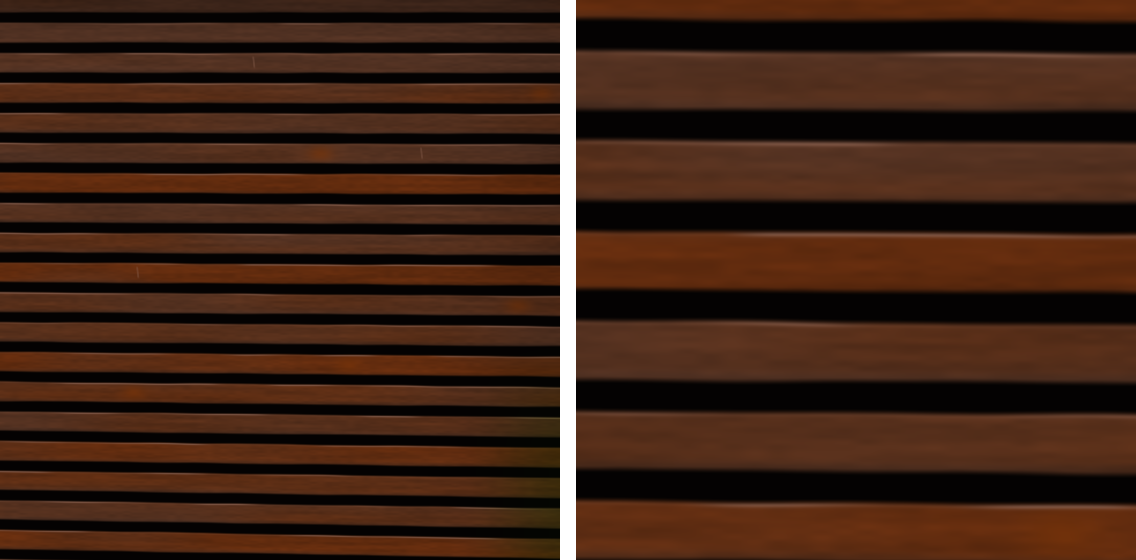
Left, the full canvas; right, a detail of the centre.
This texture is drawn by a WebGL 1 fragment shader. Its source:

```glsl
precision highp float;
// Stained timber slats with dark gaps, seen almost square on.
// A slightly fanned row coordinate gives each slat its index and profile;
// per-slat tone, stretched noise and sparse marks supply grain and weathering.
uniform vec2 u_resolution;

const float FIRST_GAP = 0.0315;      // depth of the first gap below the top
const float PITCH_LEFT = 0.0537;     // slat spacing at the left edge
const float PITCH_RIGHT = 0.0542;    // slat spacing at the right edge
const float ROW_CURVE = 0.0005;      // tightening of the rows down the left
const float GAP_HALF = 0.172;        // half gap width, in rows
const float EDGE_SOFT = 0.045;       // softness of slat edges, in rows
const float TONE_CYCLE = 3.0;        // every third slat is the warmest
const float KNOT_CHANCE = 0.35;
const float SCRATCH_CHANCE = 0.2;

const vec3 GAP_COLOR = vec3(0.016, 0.009, 0.007);
const vec3 WARM_WOOD = vec3(0.405, 0.180, 0.058);
const vec3 BROWN_WOOD = vec3(0.350, 0.180, 0.088);
const vec3 GREY_WOOD = vec3(0.335, 0.208, 0.150);
const vec3 KNOT_COLOR = vec3(0.480, 0.205, 0.030);
const vec3 RIM_COLOR = vec3(0.520, 0.360, 0.290);
const vec3 MOSS_TINT = vec3(0.72, 1.05, 0.55);

float hash(vec2 p) {
  vec3 q = fract(vec3(p.xyx) * 0.1031);
  q += dot(q, q.yzx + 33.33);
  return fract((q.x + q.y) * q.z);
}

float noise(vec2 p) {
  vec2 i = floor(p), f = fract(p);
  f = f * f * (3.0 - 2.0 * f);
  return mix(mix(hash(i), hash(i + vec2(1.0, 0.0)), f.x),
             mix(hash(i + vec2(0.0, 1.0)), hash(i + vec2(1.0, 1.0)), f.x), f.y);
}

// Row number increasing downward; whole numbers lie on gap centres.
float rowAt(vec2 uv) {
  float row = (1.0 - uv.y - FIRST_GAP) / mix(PITCH_LEFT, PITCH_RIGHT, uv.x);
  return row + ROW_CURVE * row * row * (1.0 - uv.x);
}

vec3 slatColor(vec2 uv, float row) {
  float slat = floor(row), across = fract(row);
  float depth = 1.0 - uv.y;
  float seed = slat + 20.0;

  // Tone of the whole slat, then broad faded patches
  float warmth = 0.5 + 0.5 * cos(6.28318 * (slat - 2.0) / TONE_CYCLE);
  warmth = clamp(warmth + 0.4 * (hash(vec2(seed, 3.0)) - 0.5), 0.0, 1.0);
  warmth *= smoothstep(-0.1, 0.35, depth);
  float patches = noise(vec2(uv.x * 4.0 + seed * 7.3, row * 1.5 + 40.0));
  float faded = (1.0 - warmth) * (0.95 - 0.55 * depth) + 0.7 * (patches - 0.5);
  faded += 0.3 * smoothstep(0.66, 0.82, across);
  vec3 color = mix(BROWN_WOOD, WARM_WOOD, clamp(warmth + 0.3 * depth, 0.0, 1.0));
  color = mix(color, GREY_WOOD, clamp(faded, 0.0, 0.9));

  // Long streaks and fine fibres
  float streak = noise(vec2(uv.x * 9.0 + seed * 3.7, row * 9.0 + 90.0));
  float fibre = noise(vec2(uv.x * 75.0, row * 16.0 + 60.0));
  color *= 0.95 + 0.16 * (streak - 0.5) + 0.09 * (fibre - 0.5);

  // Occasional glowing knots and short pale scratches
  vec2 knot = vec2((uv.x - hash(vec2(seed, 11.0))) / 0.022, (across - 0.5) / 0.24);
  float knotOn = step(hash(vec2(seed, 17.0)), KNOT_CHANCE);
  color = mix(color, KNOT_COLOR, 0.55 * knotOn * exp(-dot(knot, knot)));
  float scratchX = hash(vec2(seed, 29.0)) + 0.006 * (across - 0.5);
  float scratch = 1.0 - smoothstep(0.0005, 0.0028, abs(uv.x - scratchX));
  scratch *= smoothstep(0.25, 0.35, across) * (1.0 - smoothstep(0.6, 0.72, across));
  scratch *= step(hash(vec2(seed, 31.0)), SCRATCH_CHANCE);
  return mix(color, RIM_COLOR, 0.4 * scratch);
}

void main() {
  vec2 uv = gl_FragCoord.xy / u_resolution;
  float row = rowAt(uv);
  float slat = floor(row), across = fract(row);
  float pixel = 1.0 / (u_resolution.y * PITCH_LEFT);
  float soft = max(EDGE_SOFT, pixel);

  // Slat coverage with slightly uneven edges
  float wobble = 0.022 * (noise(vec2(uv.x * 14.0, slat * 5.0 + 200.0)) - 0.5);
  float edge = min(across, 1.0 - across) - GAP_HALF + wobble;
  float cover = smoothstep(-soft, soft, edge);
  vec3 wood = slatColor(uv, row);

  // Broken light along the upper edge, shade toward the lower edge
  float rimOffset = (across - GAP_HALF - 0.025 + wobble) / max(0.032, pixel);
  float rimWear = noise(vec2(uv.x * 11.0 + slat * 4.1 + 90.0, slat + 30.0));
  float rim = exp(-rimOffset * rimOffset) * (0.15 + 0.7 * smoothstep(0.3, 0.85, rimWear));
  wood = mix(wood, RIM_COLOR, rim);
  wood *= 1.0 - 0.16 * smoothstep(0.70, 0.84, across);

  // Dim top edge and a mossy cast low on the right
  wood *= 0.72 + 0.28 * smoothstep(0.0, 0.07, 1.0 - uv.y);
  wood *= 1.0 - 0.12 * smoothstep(0.75, 1.0, uv.x);
  float moss = smoothstep(0.82, 1.02, uv.x) * (1.0 - smoothstep(0.15, 0.42, uv.y));
  wood *= mix(vec3(1.0), MOSS_TINT, moss);
  vec3 gap = GAP_COLOR + vec3(0.0, 0.014, 0.0) * moss;

  gl_FragColor = vec4(mix(gap, wood, cover), 1.0);
}
```
